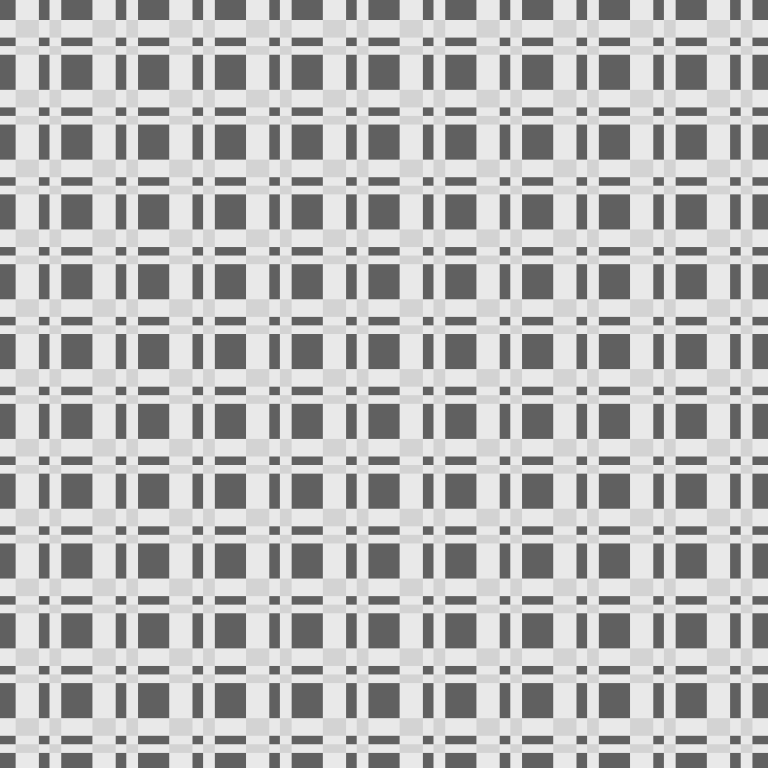
Write a WebGL 2 fragment shader that draws this pattern.

```glsl
#version 300 es
precision highp float;
// Flat two-stripe plaid: wide and narrow pale bands over charcoal, grey where they cross.

uniform vec2 u_resolution;
out vec4 fragColor;

const vec2 REPEATS = vec2(10.0, 11.0);   // whole counts, so the edges join
const vec3 CHARCOAL = vec3(0.375);
const vec3 PALE = vec3(0.915);
const vec3 CROSSING = vec3(0.828);

// Coverage of a periodic stripe; all lengths are fractions of one repeat.
float stripe(float t, float center, float width, float blur) {
    float offset = abs(fract(t - center + 0.5) - 0.5);
    return clamp((0.5 * width - offset) / blur + 0.5, 0.0, 1.0);
}

// A wide and a narrow stripe; each pair holds (center, width).
float stripePair(float t, vec2 wide, vec2 narrow, float blur) {
    return max(stripe(t, wide.x, wide.y, blur),
               stripe(t, narrow.x, narrow.y, blur));
}

// Colour of the weave from the coverage of both stripe directions.
vec3 weave(float warp, float weft) {
    vec3 withoutWeft = mix(CHARCOAL, PALE, warp);
    vec3 withWeft = mix(PALE, CROSSING, warp);
    return mix(withoutWeft, withWeft, weft);
}

void main() {
    vec2 cell = gl_FragCoord.xy / u_resolution * REPEATS;
    vec2 pixel = REPEATS / u_resolution;   // one pixel, in repeats

    float warp = stripePair(cell.x, vec2(0.355, 0.303), vec2(0.721, 0.153), pixel.x);
    float weft = stripePair(cell.y, vec2(0.5875, 0.252), vec2(0.278, 0.124), pixel.y);

    fragColor = vec4(weave(warp, weft), 1.0);
}
```
